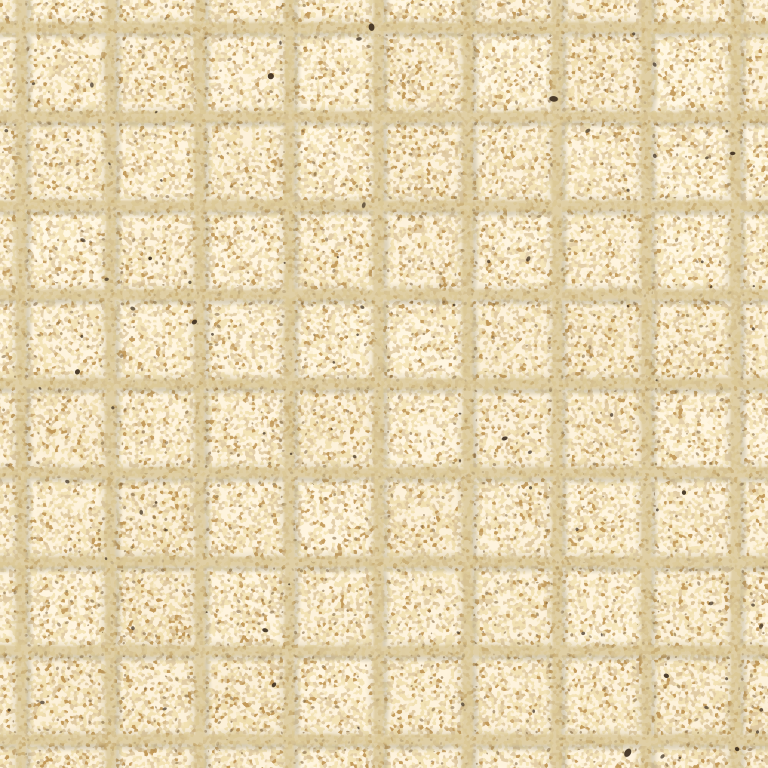
Write a Shadertoy shader that draws this texture.

```glsl
// Square sandstone tiles: speckled cream faces, tan grout and soft grey shadows.

const vec2  REPEATS      = vec2(8.60, 8.63);     // tiles across and up the canvas
const vec2  FIRST_LINE   = vec2(0.0275, 0.0370); // first grout line, canvas units
const float GROUT_HALF   = 0.058;  // half line width, in tiles
const float GROUT_SOFT   = 0.022;  // edge softness, in tiles
const float SHADOW_REACH = 0.095;  // shadow beyond the grout, in tiles
const float SHADOW_DEPTH = 0.85;
const float FAR_SHADE    = 0.38;   // shading on the lit side of each line
const float EDGE_WOBBLE  = 0.022;
const float GRAINS       = 250.0;  // sand grains across the canvas
const float TILE_VARIATION = 0.022;

const vec3 GRAIN_PALE  = vec3(0.990, 0.945, 0.850);
const vec3 GRAIN_CREAM = vec3(0.950, 0.885, 0.710);
const vec3 GRAIN_BUFF  = vec3(0.895, 0.815, 0.665);
const vec3 GRAIN_AMBER = vec3(0.790, 0.645, 0.410);
const vec3 FACE_MEAN   = vec3(0.945, 0.881, 0.740);
const vec3 GROUT       = vec3(0.862, 0.787, 0.605);
const vec3 SHADOW      = vec3(0.805, 0.752, 0.625);
const vec3 SPECK_BROWN = vec3(0.480, 0.370, 0.220);
const vec3 SPECK_DARK  = vec3(0.230, 0.170, 0.110);

vec3 hash3(vec2 p) {
    vec3 q = fract(p.xyx * vec3(0.1031, 0.1030, 0.0973));
    q += dot(q, q.yxz + 33.33);
    return fract((q.xxy + q.yzz) * q.zyx);
}

float valueNoise(vec2 p) {
    vec2 i = floor(p), f = fract(p);
    f = f * f * (3.0 - 2.0 * f);
    float low  = mix(hash3(i).x, hash3(i + vec2(1, 0)).x, f.x);
    float high = mix(hash3(i + vec2(0, 1)).x, hash3(i + vec2(1, 1)).x, f.x);
    return mix(low, high, f.y);
}

vec3 grainColor(float pick) {
    vec3 c = mix(GRAIN_PALE, GRAIN_CREAM, smoothstep(0.40, 0.50, pick));
    c = mix(c, GRAIN_BUFF, smoothstep(0.72, 0.78, pick));
    return mix(c, GRAIN_AMBER, smoothstep(0.90, 0.96, pick));
}

// Jittered grains blended by distance, so their borders stay smooth.
vec3 sand(vec2 p) {
    vec2 cell = floor(p);
    vec3 sum = vec3(0.0);
    float total = 0.0;
    for (int y = -1; y <= 1; y++)
    for (int x = -1; x <= 1; x++) {
        vec2 id = cell + vec2(x, y);
        vec3 h = hash3(id + 17.0);
        vec2 d = p - id - 0.1 - 0.8 * h.xy;
        float weight = exp(-9.0 * dot(d, d));
        sum += weight * grainColor(h.z);
        total += weight;
    }
    return sum / total;
}

// Coverage of scattered oval specks; radius is in cells.
float specks(vec2 uv, float cells, float chance, float radius, float pixel) {
    vec2 p = uv * cells, id = floor(p);
    vec3 place = hash3(id + cells), look = hash3(id + cells * 2.0 + 5.0);
    vec2 d = fract(p) - 0.25 - 0.5 * place.xy;
    float turn = 6.2832 * look.x;
    d = mat2(cos(turn), -sin(turn), sin(turn), cos(turn)) * d;
    d.x *= mix(0.6, 1.0, look.y);
    float r = radius * mix(0.55, 1.15, look.z);
    float soft = 0.6 * pixel * cells;
    return step(place.z, chance) * (1.0 - smoothstep(r - soft, r + soft, length(d)));
}

void mainImage(out vec4 fragColor, in vec2 fragCoord) {
    float pixel = 1.0 / iResolution.y;
    vec2 uv = fragCoord * pixel;

    // Signed distance from the nearest lines, positive on the shadowed side
    vec2 grid = (uv - FIRST_LINE) * REPEATS;
    vec2 wobble = vec2(valueNoise(uv * 75.0), valueNoise(uv * 75.0 + 91.0)) - 0.5;
    vec2 side = (fract(grid + 0.5) - 0.5 + EDGE_WOBBLE * wobble) * vec2(1, -1);
    vec2 past = abs(side) - GROUT_HALF;

    float soft = max(GROUT_SOFT, pixel * REPEATS.y);
    float grout = 1.0 - smoothstep(-soft, soft, min(past.x, past.y));

    // Shadow fades away from the grout, stronger to the right and below
    vec2 fade = 1.0 - smoothstep(vec2(0.01), vec2(SHADOW_REACH), past);
    fade *= mix(vec2(FAR_SHADE), vec2(1.0), step(0.0, side));
    float patchy = 0.8 + 0.4 * valueNoise(uv * 110.0 + 40.0);
    float shadow = clamp(max(fade.x, fade.y) * SHADOW_DEPTH * patchy, 0.0, 1.0);

    // Face tint varies by tile and warms slightly towards the bottom
    float tint = (hash3(floor(grid) + 60.0).x - 0.5) * TILE_VARIATION;
    tint += 0.012 * (uv.y - 0.5) + 0.012 * (valueNoise(uv * 28.0) - 0.5);
    vec3 face = FACE_MEAN + tint * vec3(0.7, 1.0, 1.5);

    vec3 color = mix(mix(face, SHADOW, shadow), GROUT, grout);
    float contrast = mix(mix(1.15, 0.75, shadow), 0.40, grout);
    color += (sand(uv * GRAINS) - FACE_MEAN) * contrast;

    // Fine brown specks gather in the shadows; a few large dark ones lie anywhere
    float fine = specks(uv, 72.0, 0.28 + 0.25 * shadow, 0.125, pixel);
    color = mix(color, SPECK_BROWN, fine * mix(0.55, 0.25, grout));
    color = mix(color, SPECK_DARK, 0.7 * specks(uv, 31.0, 0.09, 0.065, pixel));
    color = mix(color, SPECK_DARK, 0.9 * specks(uv, 13.0, 0.12, 0.048, pixel));

    fragColor = vec4(clamp(color, 0.0, 1.0), 1.0);
}
```
